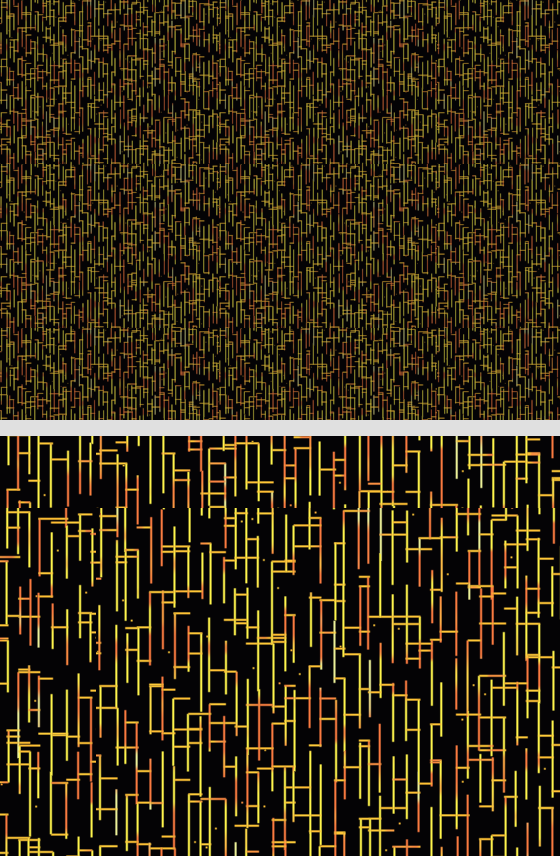
Top: the whole. Bottom: its middle third, enlarged.
Write a Shadertoy shader that draws this pattern.

```glsl
const vec2 TILE = vec2(0.52083, 0.39063);   // repeat, in canvas heights
const vec2 CELL = TILE / vec2(54.0, 6.0);   // one column step, one strand
const float THICK = 0.00164;

const vec3 BLACK  = vec3(0.016, 0.010, 0.020);
const vec3 YELLOW = vec3(1.00, 0.96, 0.30);
const vec3 GOLD   = vec3(1.00, 0.74, 0.20);
const vec3 RUST   = vec3(0.98, 0.48, 0.25);
const vec3 PALE   = vec3(0.92, 0.94, 0.60);

float hash(vec2 p) {
    vec3 q = fract(vec3(p.xyx) * 0.1031);
    q += dot(q, q.yzx + 33.33);
    return fract((q.x + q.y) * q.z);
}

float noise(vec2 p) {
    vec2 i = floor(p), f = fract(p);
    f = f * f * (3.0 - 2.0 * f);
    vec2 e = vec2(0.0, 1.0);
    return mix(mix(hash(i), hash(i + e.yx), f.x),
               mix(hash(i + e.xy), hash(i + e.yy), f.x), f.y);
}

// Share of the filter width around v that lies between a and b
float span(float a, float b, float v, float width) {
    return max(0.0, min(b, v + 0.5 * width) - max(a, v - 0.5 * width)) / width;
}

// Filtered coverage of an axis-aligned box
float box(vec2 lo, vec2 hi, vec2 p, float width) {
    return span(lo.x, hi.x, p.x, width) * span(lo.y, hi.y, p.y, width);
}

float columnX(float column) {
    return (column + 0.5 + 0.4 * (hash(vec2(column, 71.0)) - 0.5)) * CELL.x;
}

// Horizontal link between two columns
float link(float from, float to, float y, vec2 p, float width) {
    float a = columnX(from), b = columnX(to);
    return box(vec2(min(a, b), y) - 0.5 * THICK, vec2(max(a, b), y) + 0.5 * THICK, p, width);
}

void mainImage(out vec4 fragColor, in vec2 fragCoord) {
    float width = 1.45 / iResolution.y;   // antialiasing filter
    vec2 p = vec2(fragCoord.x, iResolution.y - fragCoord.y) / iResolution.y;
    p = mod(p, TILE);

    float upright = 0.0, across = 0.0, tint = 0.0;
    float home = floor(p.x / CELL.x);

    for (float dx = -3.0; dx <= 3.0; dx++) {
        float column = home + dx;
        float phase = hash(vec2(column + 20.0, 13.0));
        float row = floor(p.y / CELL.y - phase);

        for (float dy = -1.0; dy <= 1.0; dy++) {
            vec2 id = vec2(column, row + dy) + 40.0;

            // Vertical strand
            float x = columnX(column) + 0.2 * CELL.x * (hash(id + 2.7) - 0.5);
            float top = (row + dy + phase + 0.2 * hash(id + 9.1)) * CELL.y;
            float len = mix(0.55, 1.05, hash(id + 17.9)) * CELL.y;
            float strand = box(vec2(x - 0.5 * THICK, top), vec2(x + 0.5 * THICK, top + len), p, width);
            if (strand > upright) tint = hash(id + 23.3);
            upright = max(upright, strand);

            // Corner at the top, crossbars along the strand
            float side = hash(id + 31.7) < 0.5 ? -1.0 : 1.0;
            float reach = 1.0 + step(0.6, hash(id + 37.1));
            if (hash(id + 41.9) < 0.45)
                across = max(across, link(column, column + side * reach, top, p, width));
            if (hash(id + 47.3) < 0.5)
                across = max(across, link(column - side, column + side * (reach - 1.0),
                                          top + len * hash(id + 53.9), p, width));
            if (hash(id + 67.7) < 0.4)
                across = max(across, link(column, column + side, top + len * hash(id + 73.1), p, width));

            // Stray speck
            vec2 speck = vec2(x + 0.5 * CELL.x, top + CELL.y * hash(id + 59.3));
            if (hash(id + 61.1) < 0.2)
                across = max(across, box(speck - 0.45 * THICK, speck + 0.45 * THICK, p, width));
        }
    }

    // Strands fade between yellow and rust along their length
    float warmth = noise(vec2(home * 0.7, p.y * 45.0) + 7.0) + 0.5 * (tint - 0.5);
    vec3 strandColor = mix(YELLOW, PALE, step(0.88, fract(tint * 7.0)));
    strandColor = mix(strandColor, RUST, smoothstep(0.50, 0.74, warmth));
    vec3 linkColor = mix(GOLD, RUST, smoothstep(0.68, 0.85, noise(p * 60.0 + 3.0)));
    linkColor = mix(linkColor, YELLOW, 0.35 * noise(p * 90.0));

    vec3 color = mix(BLACK, strandColor, upright);
    color = mix(color, linkColor, across * (1.0 - 0.4 * upright));
    fragColor = vec4(color, 1.0);
}
```
